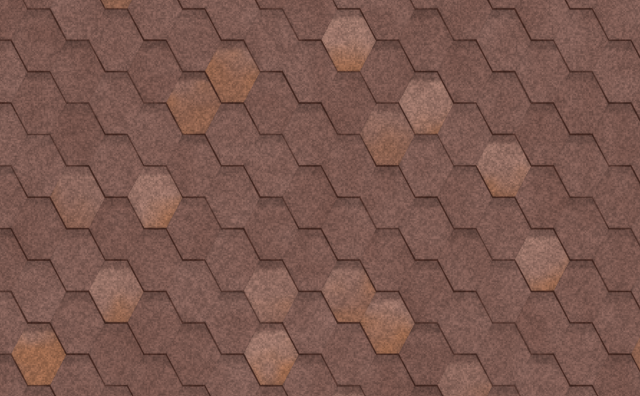
Reproduce this texture procedurally as a WebGL 1 fragment shader.

```glsl
precision highp float;
// Hexagonal asphalt roof shingles: flat-topped hexagons in staggered columns,
// with dark stepped seams, a shaded band under each tab, mineral grain and
// a few pale or rusty tabs picked by hash. Lengths are in column spacings.

uniform vec2 u_resolution;

#define COLUMNS 16.52         // column spacings across the canvas
#define ROW_PITCH 1.621       // height of one hexagon
#define FIRST_ROW 0.228       // centre of the top tab in even columns
#define FLAT_HALF 0.285       // half length of the flat edges
#define SEAM_HALF 0.017       // half width of the dark seams
#define BAND_DEPTH 0.25       // depth of the shaded band below a seam
#define ACCENT_CHANCE 0.13    // share of pale or rusty tabs
#define GRAIN_SCALE 27.0      // granules per column spacing
#define GRAIN_AMOUNT 0.40

const vec3 DARK_BROWN = vec3(0.455, 0.323, 0.289);
const vec3 LIGHT_BROWN = vec3(0.512, 0.379, 0.345);
const vec3 PALE = vec3(0.615, 0.465, 0.415);
const vec3 RUST = vec3(0.600, 0.405, 0.300);
const vec3 SEAM = vec3(0.235, 0.135, 0.110);

const float HALF_HEIGHT = 0.5 * ROW_PITCH;
const float HALF_WIDTH = 1.0 - FLAT_HALF;

float hash(vec2 p) {
  return fract(sin(dot(p, vec2(12.9898, 78.233))) * 43758.5453);
}

float noise(vec2 p) {
  vec2 i = floor(p), f = fract(p);
  f = f * f * (3.0 - 2.0 * f);
  return mix(mix(hash(i), hash(i + vec2(1.0, 0.0)), f.x),
             mix(hash(i + vec2(0.0, 1.0)), hash(i + 1.0), f.x), f.y);
}

// Unit normal of the slanted edges.
vec2 slantNormal() {
  return normalize(vec2(HALF_HEIGHT, HALF_WIDTH - FLAT_HALF));
}

// Signed distance bound of the hexagon, negative inside.
float hexDistance(vec2 q) {
  vec2 a = abs(q);
  return max(a.y - HALF_HEIGHT, dot(a - vec2(HALF_WIDTH, 0.0), slantNormal()));
}

// Finds the hexagon holding p: local position in xy, column and row in zw.
vec4 findTab(vec2 p) {
  vec4 best = vec4(0.0);
  float nearest = 1e3;
  for (int i = 0; i < 2; i++) {
    float column = floor(p.x) + float(i);
    float top = FIRST_ROW + mod(column, 2.0) * HALF_HEIGHT;
    float row = floor((p.y - top) / ROW_PITCH + 0.5);
    vec2 q = p - vec2(column, top + row * ROW_PITCH);
    float d = hexDistance(q);
    if (d < nearest) {
      nearest = d;
      best = vec4(q, column, row);
    }
  }
  return best;
}

vec3 shingle(vec2 p, float pixel) {
  vec4 tab = findTab(p);
  vec2 q = tab.xy, id = tab.zw + 7.0;
  float cloud = noise(p * 2.3 + 31.0);

  // Tab tone: own shade, soft blotches and a slight sideways gradient.
  float tone = 0.5 + 0.55 * (hash(id) - 0.5) + 0.6 * (cloud - 0.5);
  tone += q.x * (hash(id + 3.7) - 0.5) * 0.6;
  vec3 color = mix(DARK_BROWN, LIGHT_BROWN, tone);

  // Shaded band under the tab above.
  float depth = q.y + HALF_HEIGHT + 0.06 * (noise(p * 9.0) - 0.5);
  float band = 1.0 - smoothstep(BAND_DEPTH - 0.10, BAND_DEPTH + 0.06, depth);

  // Accent tabs: pale and rusty minerals, fading unevenly.
  float accent = step(hash(id + 11.3), ACCENT_CHANCE);
  float side = dot(q, vec2(hash(id + 5.1) - 0.5, 0.7));
  float rust = smoothstep(-0.35, 0.5, side + hash(id + 8.9) - 0.5 + 0.5 * (cloud - 0.5));
  float cover = mix(0.45, 1.0, hash(id + 2.2)) * (0.7 + 0.5 * cloud);
  color = mix(color, mix(PALE, RUST, rust), accent * min(cover, 1.0) * (1.0 - 0.8 * band));
  color *= 1.0 - band * mix(0.07, 0.15, hash(id + 6.4));

  // Stepped seams: flat edges and the diagonals falling to the right.
  vec2 n = slantNormal();
  float reach = HALF_WIDTH * n.x;
  float flatEdge = HALF_HEIGHT - abs(q.y);
  float falling = reach - abs(dot(q, vec2(-n.x, n.y)));
  float rising = reach - abs(dot(q, n));
  float wear = 0.6 + 0.4 * smoothstep(0.15, 0.6, noise(p * 1.1 + 4.0));
  float width = SEAM_HALF * (0.8 + 0.5 * noise(p * 3.0));
  float seam = 1.0 - smoothstep(width - pixel * 0.5, width + pixel * 0.5,
                                min(flatEdge * 0.85, falling));
  float halo = exp(-min(flatEdge, falling) * 22.0);
  float joint = 1.0 - smoothstep(0.0, SEAM_HALF + pixel, rising);
  color *= 1.0 - 0.10 * halo - 0.05 * joint;
  return mix(color, SEAM, seam * wear * 0.9);
}

void main() {
  float pixel = COLUMNS / u_resolution.x;
  vec2 p = vec2(gl_FragCoord.x, u_resolution.y - gl_FragCoord.y) * pixel;

  // Four samples smooth the borders between tabs.
  vec3 color = vec3(0.0);
  for (int i = 0; i < 4; i++) {
    vec2 offset = vec2(mod(float(i), 2.0), floor(float(i) * 0.5)) * 0.5 - 0.25;
    color += 0.25 * shingle(p + offset * pixel, pixel);
  }

  // Mineral granules in two sizes.
  float grain = 0.6 * noise(p * GRAIN_SCALE) + 0.4 * noise(p * GRAIN_SCALE * 0.55 + 17.0) - 0.5;
  gl_FragColor = vec4(color * (1.0 + GRAIN_AMOUNT * grain), 1.0);
}
```
